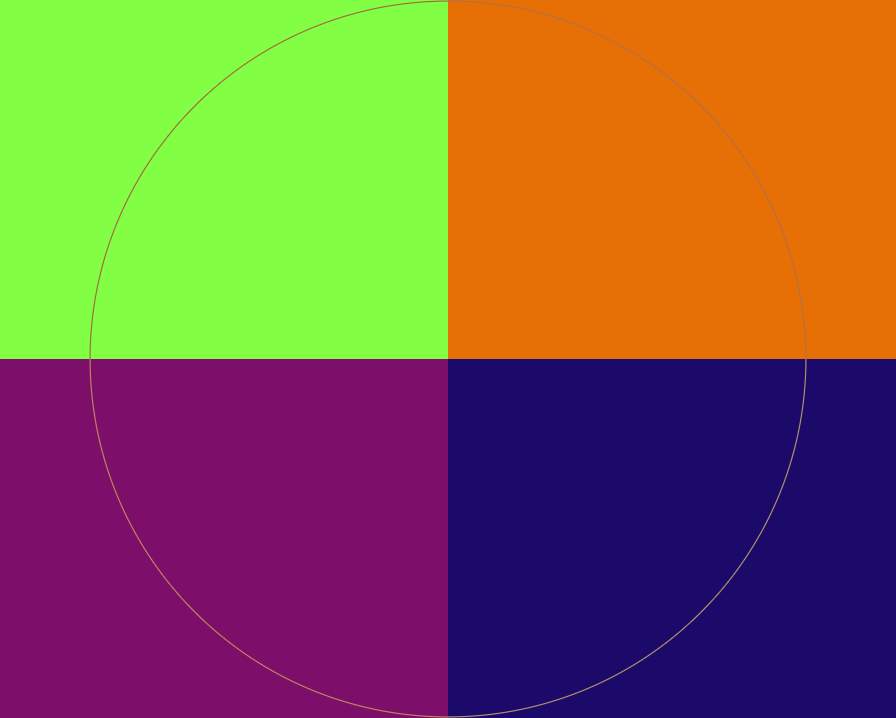
This background is drawn by a Shadertoy shader. Its source:

```glsl
// Quadrant fills
const vec3 LIME   = vec3(0.51, 1.00, 0.27);
const vec3 ORANGE = vec3(0.90, 0.44, 0.02);
const vec3 PURPLE = vec3(0.49, 0.06, 0.42);
const vec3 NAVY   = vec3(0.11, 0.04, 0.42);

// Ring tint inside each quadrant
const vec3 RING_ON_LIME   = vec3(0.62, 0.42, 0.22);
const vec3 RING_ON_ORANGE = vec3(0.70, 0.44, 0.28);
const vec3 RING_ON_PURPLE = vec3(0.76, 0.52, 0.36);
const vec3 RING_ON_NAVY   = vec3(0.70, 0.58, 0.42);

// Lengths are fractions of the canvas height
const float RING_RADIUS = 0.4985;
const float RING_WIDTH  = 0.0016;

// Blend four colours by how far right and how far up a point lies
vec3 quadrants(vec3 topLeft, vec3 topRight, vec3 lowLeft, vec3 lowRight, vec2 side) {
    return mix(mix(lowLeft, lowRight, side.x), mix(topLeft, topRight, side.x), side.y);
}

void mainImage(out vec4 fragColor, in vec2 fragCoord) {
    float pixel = 1.0 / iResolution.y;
    vec2 p = (fragCoord - 0.5 * iResolution.xy) * pixel;

    // Four flat fields meeting at the centre
    vec2 side = clamp(p / pixel + 0.5, 0.0, 1.0);
    vec3 color = quadrants(LIME, ORANGE, PURPLE, NAVY, side);
    vec3 ringColor = quadrants(RING_ON_LIME, RING_ON_ORANGE, RING_ON_PURPLE, RING_ON_NAVY, side);

    // Hairline ring: the share of the pixel covered by the stroke
    float ringDistance = length(p) - RING_RADIUS;
    float outerEdge = min(ringDistance + 0.5 * pixel, 0.5 * RING_WIDTH);
    float innerEdge = max(ringDistance - 0.5 * pixel, -0.5 * RING_WIDTH);
    float coverage = clamp((outerEdge - innerEdge) / pixel, 0.0, 1.0);

    fragColor = vec4(mix(color, ringColor, coverage), 1.0);
}
```
